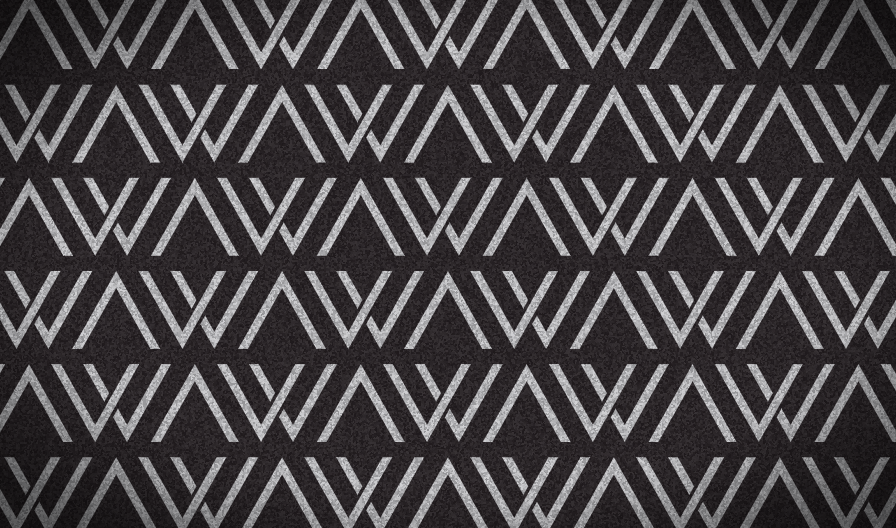
Reproduce this pattern procedurally as a Shadertoy shader.

```glsl
// Rows of interlaced chevrons: one upright peak, then two overlapping valleys,
// with alternate rows shifted sideways. Each chevron is a signed distance folded
// by the repeat; cellular grain and a vignette finish it. Unit: canvas height.

#define PERIOD 0.3142      // horizontal repeat
#define PITCH 0.1764       // row spacing
#define ROW_BASE -0.1608   // foot of the central row, from the canvas centre
#define ROW_SHIFT 0.149    // sideways offset of odd rows
#define HEIGHT 0.1476      // chevron height
#define SLOPE 0.5644       // sideways run per unit of height
#define STROKE 0.0184      // horizontal width of an arm
#define GAP 0.0064         // clearance where one arm passes under another
#define GRAIN 300.0        // grain cells per canvas height
#define VIGNETTE 0.55      // darkening in the corners
#define GROUND vec3(0.168, 0.148, 0.158)
#define INK vec3(0.70, 0.70, 0.71)

vec2 hash2(vec2 p) {
    vec3 h = fract(p.xyx * vec3(0.1031, 0.1030, 0.0973));
    h += dot(h, h.yzx + 33.33);
    return fract((h.xx + h.yz) * h.zy);
}

// Random shade of the nearest scattered grain
float cellularGrain(vec2 p) {
    vec2 cell = floor(p);
    float nearest = 9.0;
    float shade = 0.0;
    for (int j = -1; j <= 1; j++) {
        for (int i = -1; i <= 1; i++) {
            vec2 id = cell + vec2(i, j);
            vec2 seed = hash2(id + 500.0);
            vec2 toGrain = id + seed - p;
            float d = dot(toGrain, toGrain);
            if (d < nearest) {
                nearest = d;
                shade = hash2(id + 917.0).x;
            }
        }
    }
    return shade;
}

// Nearest repeat of an axis placed at the given offset
float foldAround(float x, float offset) {
    x -= offset;
    return x - PERIOD * floor(x / PERIOD + 0.5);
}

// Distance to the endless slanted arm to the right of the axis
float armDistance(vec2 p) {
    float across = abs(p.x - SLOPE * p.y + 0.5 * STROKE) - 0.5 * STROKE;
    return across * inversesqrt(1.0 + SLOPE * SLOPE);
}

// Chevron opening upwards from a tip at the origin
float chevron(vec2 p) {
    float ends = abs(p.y - 0.5 * HEIGHT) - 0.5 * HEIGHT;
    return max(armDistance(vec2(abs(p.x), p.y)), ends);
}

float patternDistance(vec2 p) {
    float row = floor((p.y - ROW_BASE) / PITCH);
    float y = p.y - ROW_BASE - row * PITCH;
    float x = p.x - ROW_SHIFT * mod(row, 2.0);

    vec2 peak = vec2(foldAround(x, 0.0), HEIGHT - y);
    vec2 front = vec2(foldAround(x, 0.1254), y);
    vec2 back = vec2(foldAround(x, 0.1858), y);

    // The rear valley is cut where it passes beneath the front one
    float rear = max(chevron(back), GAP - armDistance(front));
    return min(min(chevron(peak), chevron(front)), rear);
}

void mainImage(out vec4 fragColor, in vec2 fragCoord) {
    vec2 p = (fragCoord - 0.5 * iResolution.xy) / iResolution.y;
    float ink = clamp(0.5 - patternDistance(p) * iResolution.y, 0.0, 1.0);

    // Grain is stronger on the light strokes
    float grain = cellularGrain(p * GRAIN) - 0.5;
    vec3 color = mix(GROUND, INK, ink) + grain * mix(0.10, 0.25, ink);

    // Corner falloff
    vec2 corner = 2.0 * fragCoord / iResolution.xy - 1.0;
    float edge = length(corner) * inversesqrt(2.0);
    color *= 1.0 - VIGNETTE * smoothstep(0.58, 1.0, edge);

    fragColor = vec4(clamp(color, 0.0, 1.0), 1.0);
}
```
